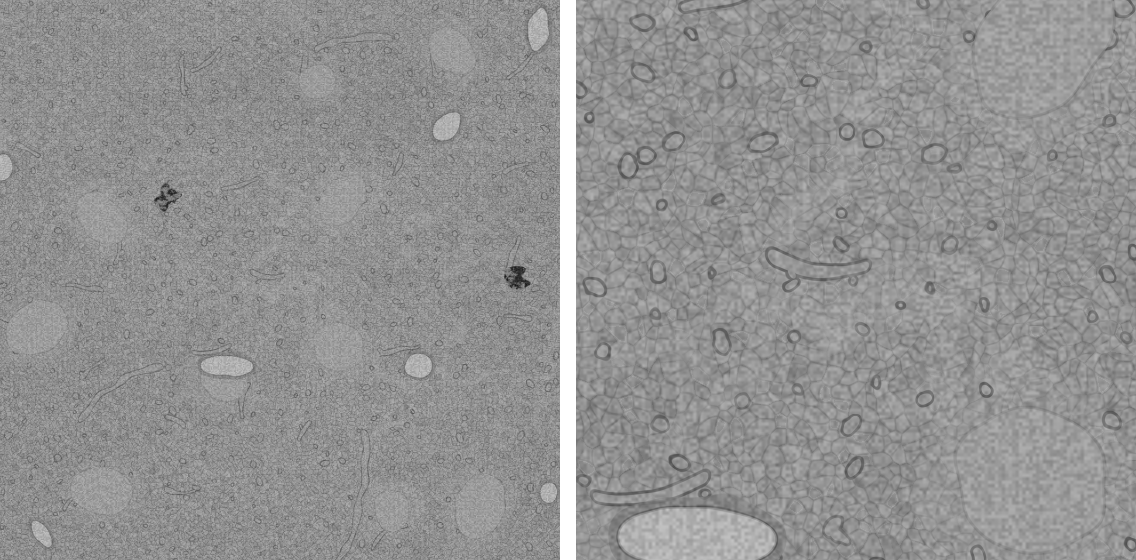
Left: the whole. Right: its middle third, enlarged.
Reproduce this texture procedurally as a WebGL 1 fragment shader.

```glsl
precision highp float;
uniform vec2 u_resolution;

const float TISSUE = 0.588;
const float CYTOPLASM = 0.605;
const float NUCLEUS = 0.612;
const float LUMEN = 0.69;
const float VESSEL_WALL = 0.49;
const float MYELIN = 0.36;
const float AXON = 0.60;
const float CLOT_DARK = 0.16;
const float CLOT_LIGHT = 0.50;
const float GRAIN = 0.15;
const float MEMBRANE = 0.075;
const float CELL_SHADE = 0.06;
const float CELL_FREQ = 125.0;
const float RING_FREQ = 25.0;
const float RING_CHANCE = 0.45;
const float SHEATH = 0.0009;

float hash(vec2 p) {
  return fract(sin(dot(p, vec2(127.1, 311.7))) * 43758.5453);
}

vec2 hash2(vec2 p) {
  return vec2(hash(p), hash(p + 37.3));
}

float noise(vec2 p) {
  vec2 i = floor(p), f = fract(p);
  f = f * f * (3.0 - 2.0 * f);
  return mix(mix(hash(i), hash(i + vec2(1.0, 0.0)), f.x),
             mix(hash(i + vec2(0.0, 1.0)), hash(i + 1.0), f.x), f.y);
}

float fbm(vec2 p) {
  float sum = 0.0, amp = 0.53;
  for (int i = 0; i < 4; i++) {
    sum += amp * noise(p);
    p = p * 2.03 + 17.7;
    amp *= 0.5;
  }
  return sum;
}

vec2 rotate(vec2 p, float a) {
  float c = cos(a), s = sin(a);
  return vec2(c * p.x + s * p.y, c * p.y - s * p.x);
}

float ellipse(vec2 q, vec2 radii) {
  float k = length(q / radii);
  return k * (k - 1.0) / (length(q / (radii * radii)) + 0.0001);
}

float fill(float d, float aa) { return 1.0 - smoothstep(-aa, aa, d); }
float line(float d, float w, float aa) { return fill(abs(d) - w, aa); }

// Fine packed processes: x is membrane, y is a random value per cell
vec2 neuropil(vec2 p) {
  vec2 base = floor(p), nearest = base;
  float f1 = 9.0, f2 = 9.0;
  for (int j = -1; j <= 1; j++)
  for (int i = -1; i <= 1; i++) {
    vec2 id = base + vec2(float(i), float(j));
    float d = length(id + hash2(id) - p);
    if (d < f1) { f2 = f1; f1 = d; nearest = id; }
    else f2 = min(f2, d);
  }
  return vec2(1.0 - smoothstep(0.0, 0.28, f2 - f1), hash(nearest + 5.1));
}

// Distance to scattered large rounded bodies
float bodies(vec2 p, float freq, float chance, float radius, float stretch, float seed) {
  vec2 base = floor(p * freq);
  float best = 1.0;
  for (int j = -1; j <= 1; j++)
  for (int i = -1; i <= 1; i++) {
    vec2 id = base + vec2(float(i), float(j)), key = id + seed;
    if (hash(key + 3.7) > chance) continue;
    vec2 q = p - (id + 0.2 + 0.6 * hash2(key)) / freq;
    q = rotate(q, 3.14 * hash(key + 9.2));
    float r = radius * mix(0.7, 1.15, hash(key + 4.4));
    best = min(best, ellipse(q, r * vec2(mix(1.1, stretch, hash(key + 6.6)), 1.0)));
  }
  return best + 0.007 * (noise(p * 45.0 + seed) - 0.5);
}

// Distance to long, bent, tapering fibres
float fibres(vec2 p, float freq, float chance, float halfLength, float radius, float seed) {
  vec2 base = floor(p * freq);
  float best = 1.0;
  for (int j = -1; j <= 1; j++)
  for (int i = -1; i <= 1; i++) {
    vec2 id = base + vec2(float(i), float(j)), key = id + seed;
    if (hash(key + 2.9) > chance) continue;
    vec2 q = p - (id + hash2(key)) / freq;
    q = rotate(q, 0.6 + 2.6 * (hash(key + 8.3) - 0.5));
    float len = halfLength * mix(0.45, 1.1, hash(key + 1.3));
    q.y += (hash(key + 7.7) - 0.5) * 0.5 * q.x * q.x / len;
    q.y += 0.012 * (noise(vec2(q.x * 32.0, hash(key) * 50.0)) - 0.5);
    float r = radius * mix(0.4, 1.1, noise(vec2(q.x * 55.0, hash(key) * 90.0)));
    best = min(best, length(vec2(max(abs(q.x) - len, 0.0), q.y)) - r);
  }
  return best;
}

// Distance to small closed rings, one at most per grid cell
float rings(vec2 p, float seed) {
  vec2 id = floor(p * RING_FREQ), key = id + seed;
  if (hash(key + 5.5) > RING_CHANCE) return 1.0;
  vec2 q = p - (id + 0.25 + 0.5 * hash2(key)) / RING_FREQ;
  float r = mix(0.0022, 0.0055, pow(hash(key + 1.9), 1.6));
  q = rotate(q, 3.14 * hash(key + 8.8));
  return ellipse(q, r * vec2(mix(1.0, 1.8, hash(key + 6.1)), 1.0)) + 0.0018 * (noise(p * 230.0) - 0.5);
}

void main() {
  float scale = min(u_resolution.x, u_resolution.y);
  vec2 p = gl_FragCoord.xy / scale;
  float aa = 0.75 / scale;

  float nucleus = bodies(p, 4.0, 0.55, 0.04, 1.5, 11.0);
  float lumen = bodies(p + 0.13, 3.0, 0.45, 0.018, 2.4, 53.0);

  // Tissue with pale wisps and cytoplasm around nuclei
  vec2 warped = p + 0.008 * (vec2(noise(p * 60.0), noise(p * 60.0 + 31.0)) - 0.5);
  vec2 cell = neuropil(warped * CELL_FREQ);
  float ridge = 1.0 - abs(2.0 * fbm(rotate(p, 0.5) * vec2(5.0, 9.0)) - 1.0);
  float pale = smoothstep(0.93, 0.99, ridge) * smoothstep(0.48, 0.65, noise(p * 7.0 + 3.0));
  pale = max(pale, 0.75 * fill(nucleus - 0.018 - 0.03 * (fbm(p * 22.0) - 0.5), 0.01));
  float detail = CELL_SHADE * (cell.y - 0.5) - MEMBRANE * cell.x - 0.05 * step(0.9, cell.y * (1.0 - cell.x));
  float tone = mix(TISSUE + detail, CYTOPLASM + 0.45 * detail, pale);
  tone += 0.05 * (fbm(p * vec2(3.0, 6.0)) - 0.5);

  // Myelinated fibres and rings
  float sheath = mix(0.45, 0.95, noise(p * 90.0));
  float fibre = min(fibres(p, 6.0, 0.65, 0.034, 0.0052, 71.0), fibres(p, 2.0, 0.6, 0.12, 0.0075, 29.0));
  float ring = min(rings(p, 13.0), rings(rotate(p, 0.7) + 3.3, 83.0));
  float axon = min(fibre, ring);
  tone = mix(tone, AXON, 0.7 * fill(axon, aa));
  tone = mix(tone, MYELIN, sheath * line(axon, SHEATH, aa));

  // Nuclei with a faint envelope
  tone = mix(tone, NUCLEUS, fill(nucleus, aa));
  tone -= 0.06 * line(nucleus, SHEATH, aa);

  // Open vessels with a grey wall
  tone = mix(tone, VESSEL_WALL, 0.75 * fill(lumen - 0.006, aa));
  tone = mix(tone, LUMEN, fill(lumen, aa));
  tone -= 0.12 * line(lumen, SHEATH, aa);

  // Two dark folded clots
  for (int i = 0; i < 2; i++) {
    vec2 q = p - mix(vec2(0.3, 0.65), vec2(0.92, 0.5), float(i));
    float d = length(q) - 0.02 + 0.022 * (noise(p * 75.0) - 0.5);
    float fold = abs(2.0 * fbm(p * 85.0) - 1.0);
    tone = mix(tone, mix(CLOT_DARK, CLOT_LIGHT, smoothstep(0.02, 0.4, fold)), fill(d, 2.0 * aa));
  }

  tone += GRAIN * (noise(p * 490.0) - 0.5);
  gl_FragColor = vec4(vec3(tone), 1.0);
}
```
